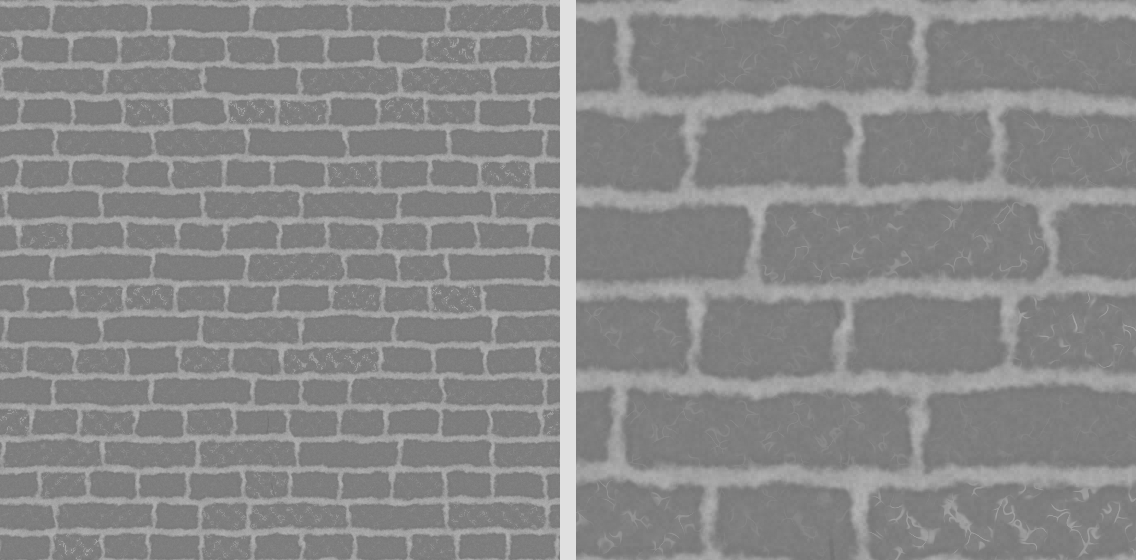
Left: the whole. Right: its middle third, enlarged.
Reproduce this texture map procedurally as a three.js fragment shader.

```glsl
#define ROWS 18.0
#define HEADERS 11.0
#define ROW_SHIFT 0.09
#define BED_GAP 0.115
#define HEAD_GAP 0.085
#define CORNER 0.09
#define RAGGED 0.11
#define JITTER 0.13
#define BRICK_GREY 0.492
#define MORTAR_DARK 0.555
#define MORTAR_LIGHT 0.645
#define WEAR 0.11

varying vec2 vUv;
const float TAU = 6.2832;

float hash(vec2 p) {
  vec3 q = fract(p.xyx * 0.1031);
  q += dot(q, q.yzx + 33.33);
  return fract((q.x + q.y) * q.z);
}

// Tiling cellular noise: nearest and second nearest distances
vec2 cells(vec2 uv, float n) {
  vec2 p = uv * n, base = floor(p), f = p - base, near = vec2(2.0);
  for (int y = -1; y <= 1; y++)
    for (int x = -1; x <= 1; x++) {
      vec2 o = vec2(float(x), float(y));
      vec2 id = mod(base + o, n);
      float d = length(o + vec2(hash(id), hash(id + 57.3)) - f);
      near = d < near.x ? vec2(d, near.x) : vec2(near.x, min(near.y, d));
    }
  return near;
}

// Tiling layered sines, roughly -1 to 1
float waves(vec2 uv, float n) {
  vec2 p = uv * TAU;
  float a = sin(n * p.x + 2.0 * sin(n * p.y + p.x));
  float b = sin((n + 4.0) * p.y + 2.0 * sin((n + 3.0) * p.x - p.y));
  return 0.5 * (a + b);
}

// Joint j of a row: x in header widths, y is 1 where the joint exists
vec2 joint(float j, float row, float fy) {
  vec2 id = vec2(mod(j, HEADERS), row);
  float rnd = hash(id + 3.7), x, open;
  if (mod(row, 2.0) < 0.5) {
    x = j + 0.38 + 0.6 * exp(-0.25 * row);
    open = step(0.015, rnd);
  } else {
    float phase = step(mod(row, 4.0), 1.5);
    float m = mod(j - phase, HEADERS);
    x = j + 0.08 - 0.035 * (m + phase);
    open = max(step(mod(m, 2.0), 0.5), step(0.92, rnd));
  }
  x += (hash(id + 11.0) - 0.5) * JITTER;
  x += (hash(id + 29.0) - 0.5) * (fy - 0.5) * 0.11;
  return vec2(x, open);
}

void main() {
  vec2 uv = vUv;
  vec2 coarse = cells(uv, 62.0), fine = cells(uv, 170.0);
  float grain = hash(floor(uv * 512.0)) - 0.5;

  // Wavering courses
  float sway = sin(TAU * (3.0 * uv.x + 2.0 * uv.y)) + sin(TAU * (8.0 * uv.x - 5.0 * uv.y));
  float y = uv.y * ROWS + ROW_SHIFT + 0.025 * sway + 0.025 * waves(uv, 17.0);
  float row = mod(floor(y), ROWS), fy = fract(y);
  float x = uv.x * HEADERS + 0.025 * waves(uv + 0.3, 23.0);

  // Joints on either side of this brick
  float left = -9.0, right = 99.0, brick = 0.0;
  for (int k = -3; k <= 4; k++) {
    float j = floor(x) + float(k);
    vec2 e = joint(j, row, fy);
    if (e.y > 0.5 && e.x <= x && e.x > left) { left = e.x; brick = mod(j, HEADERS); }
    if (e.y > 0.5 && e.x > x) right = min(right, e.x);
  }
  vec2 id = vec2(brick, row);

  // Rounded brick outline, in course heights
  float unit = ROWS / HEADERS;
  vec2 halfSize = vec2((right - left) * 0.5 * unit - HEAD_GAP, 0.5 - BED_GAP);
  halfSize.y -= 0.03 * (hash(id + 41.0) - 0.5);
  vec2 fromCentre = vec2((x - 0.5 * (left + right)) * unit, fy - 0.5);
  vec2 q = abs(fromCentre) - halfSize + CORNER;
  float d = length(max(q, 0.0)) + min(max(q.x, q.y), 0.0) - CORNER;
  d += RAGGED * (0.6 * (coarse.x - 0.42) + 0.3 * (fine.x - 0.42));

  // Brick face: grain, broken pale veins, worn patches
  float worn = pow(hash(id + 71.0), 2.0) * (mod(row, 2.0) < 0.5 ? 1.0 : 0.6);
  float patchy = smoothstep(-0.2, 0.7, waves(uv + 0.17, 29.0));
  vec2 veinCells = cells(uv + 0.004 * vec2(waves(uv, 41.0), waves(uv + 0.4, 47.0)), 100.0);
  float vein = 1.0 - smoothstep(0.03, 0.2, veinCells.y - veinCells.x);
  float face = BRICK_GREY + 0.018 * grain + 0.02 * (fine.x - 0.42);
  face += WEAR * vein * patchy * (0.12 + worn) + 0.025 * worn * patchy;
  face -= 0.012 * smoothstep(-0.12, -0.04, d);

  // Hairline settlement crack
  float crackX = 0.484 + 0.008 * sin(19.0 * uv.y) + 0.003 * sin(83.0 * uv.y);
  float crack = 1.0 - smoothstep(0.0005, 0.002, abs(uv.x - crackX));
  crack *= smoothstep(0.06, 0.1, uv.y) * smoothstep(0.55, 0.5, uv.y);
  face -= 0.035 * crack * smoothstep(-0.3, 0.6, waves(uv, 9.0));

  // Mortar: paler towards its middle and above each brick
  float mortar = mix(MORTAR_DARK, MORTAR_LIGHT, smoothstep(-0.01, 0.085, d));
  mortar += 0.018 * waves(uv + 0.6, 13.0) - 0.025 * sin(TAU * fy);
  mortar += 0.03 * grain + 0.035 * (fine.x - 0.42);

  float grey = mix(face, mortar, smoothstep(-0.035, 0.035, d));
  gl_FragColor = vec4(vec3(grey), 1.0);
}
```
